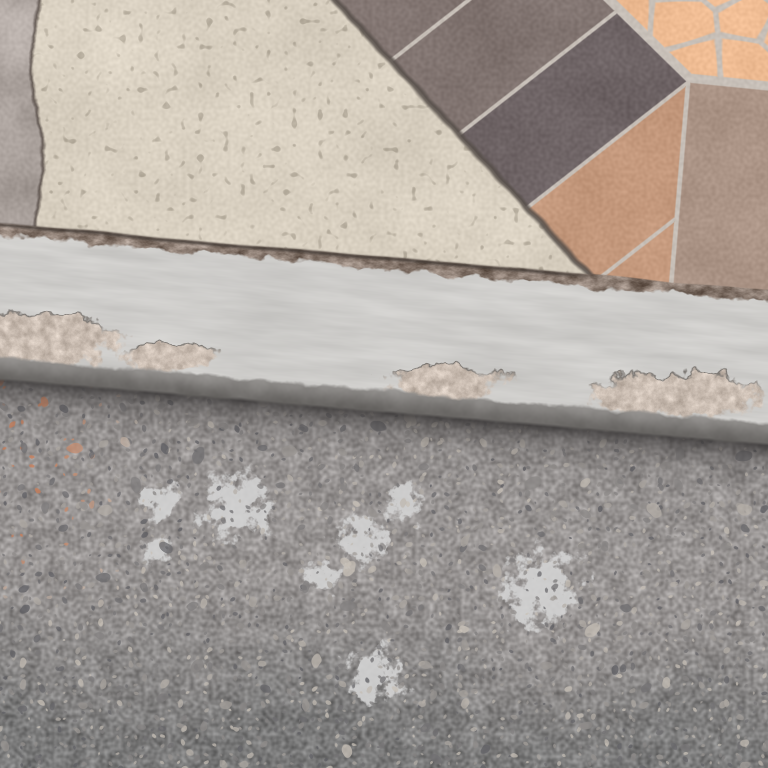
Give the GLSL for this texture, as a Shadertoy shader.

```glsl
vec2 hash22(vec2 p) {
  vec3 q = fract(p.xyx * vec3(0.1031, 0.103, 0.0973));
  q += dot(q, q.yzx + 33.33);
  return fract((q.xx + q.yz) * q.zy);
}
float corner(vec2 i, vec2 f, vec2 o) {
  float a = 6.2832 * hash22(i + o).x;
  return dot(vec2(cos(a), sin(a)), f - o);
}
float gradNoise(vec2 p) {
  vec2 i = floor(p), f = fract(p), w = f * f * (3.0 - 2.0 * f), e = vec2(1, 0);
  return mix(mix(corner(i, f, e.yy), corner(i, f, e.xy), w.x),
             mix(corner(i, f, e.yx), corner(i, f, e.xx), w.x), w.y);
}
float fbm(vec2 p) {
  float sum = 0.0, amp = 0.6;
  for (int k = 0; k < 4; k++) {
    sum += amp * gradNoise(p);
    p = mat2(1.6, 1.2, -1.2, 1.6) * p + 7.3;
    amp *= 0.55;
  }
  return sum;
}
float inside(float d, float soft) { return 1.0 - smoothstep(-soft, soft, d); }

// Gap between the two nearest cell centres
float cellBorder(vec2 p) {
  vec2 best = vec2(9);
  for (int k = 0; k < 9; k++) {
    vec2 c = floor(p) + vec2(k % 3 - 1, k / 3 - 1);
    float d = length(c + 0.2 + 0.6 * hash22(c) - p);
    best = d < best.x ? vec2(d, best.x) : vec2(best.x, min(best.y, d));
  }
  return best.y - best.x;
}

// One jittered ellipse per cell: coverage and random tone
vec2 pebbles(vec2 p, float density, float soft) {
  vec2 id = floor(p), r = hash22(id), s = hash22(id + 41.7);
  vec2 q = fract(p) - 0.5 - 0.35 * (s - 0.5);
  float a = 3.14 * r.y;
  q *= mat2(cos(a), sin(a), -sin(a), cos(a));
  float d = length(q * vec2(1, 1.5)) - mix(0.14, 0.3, s.x) + 0.08 * gradNoise(p * 4.0);
  return vec2(inside(d, soft) * step(r.x, density), s.y);
}

vec3 paving(vec2 uv, float px) {
  float grain = 0.05 * gradNoise(uv * 190.0), cloud = fbm(uv * 9.0);
  // Pitted slab with a cracked grey neighbour
  vec3 col = vec3(0.85, 0.815, 0.755) + 0.07 * cloud + grain;
  col -= 0.14 * smoothstep(0.28, 0.5, gradNoise(uv * 90.0));
  float crack = uv.x - 0.049 + 0.007 * sin(uv.y * 25.0 - 21.4) + 0.006 * fbm(uv * 35.0);
  col = mix(col, vec3(0.67, 0.635, 0.615) + 0.2 * cloud + grain, inside(crack, px));
  col = mix(col, vec3(0.33, 0.29, 0.27), 0.8 * inside(abs(crack) - 0.002, 0.0025));

  // Regions of the tiled corner
  float edge = dot(uv - vec2(0.436, 1), vec2(0.734, 0.679)) + 0.003 * gradNoise(uv * 40.0);
  float sill = uv.y + 0.1 * uv.x - 0.988;
  float upright = uv.x - 0.084 * uv.y - 0.821;
  float mosaic = min(dot(uv - vec2(0.846, 0.949), vec2(0.7, 0.714)), sill);
  float bigTile = min(upright, -sill);

  // Oblique tile strip, large tile and warm stones
  float row = (uv.y - 0.78 * uv.x - 0.029) / 0.165;
  vec3 tile = mix(vec3(0.76, 0.59, 0.48), vec3(0.43, 0.39, 0.395), step(1.0, row));
  tile = mix(tile, vec3(0.51, 0.46, 0.445), step(2.0, row));
  tile = mix(tile, vec3(0.67, 0.58, 0.525), inside(-bigTile, px));
  tile = mix(tile, vec3(0.93, 0.73, 0.57), inside(-mosaic, px)) + 0.08 * cloud;
  float joint = abs(fract(row + 0.5) - 0.5) * 0.13 - 0.0025;
  float lines = step(max(mosaic, bigTile), 0.0) * inside(joint, px);
  lines = max(lines, inside(min(abs(mosaic) - 0.006, abs(bigTile) - 0.003), px));
  float gaps = 1.0 - smoothstep(0.05, 0.13, cellBorder(uv * vec2(13, 15)));
  lines = max(lines, gaps * step(0.0, mosaic));
  tile = mix(tile, vec3(0.78, 0.75, 0.72), lines) + grain;
  col = mix(col, tile, inside(-edge, px));
  return mix(col, vec3(0.34, 0.31, 0.29), 0.85 * inside(abs(edge) - 0.004, 0.003));
}

vec3 kerbTop(vec2 uv, float slope) {
  vec3 col = vec3(0.805, 0.8, 0.79) + 0.09 * fbm(vec2(uv.x * 7.0, slope * 55.0));
  // Broken patches: centre and radii
  vec4 chips[4] = vec4[4](vec4(0.05, 0.556, 0.11, 0.034), vec4(0.22, 0.535, 0.06, 0.018),
    vec4(0.575, 0.502, 0.075, 0.022), vec4(0.88, 0.485, 0.1, 0.03));
  float rough = fbm(uv * 32.0), rubble = fbm(uv * 75.0);
  for (int k = 0; k < 4; k++) {
    vec2 q = (uv - chips[k].xy) / chips[k].zw;
    float d = length(q) - 1.0 + 0.9 * rough;
    col = mix(col, vec3(0.79, 0.73, 0.68) + 0.3 * rubble, 0.85 * inside(d, 0.1));
    col *= 1.0 - 0.4 * inside(abs(d) - 0.04, 0.06) * smoothstep(0.1, 0.8, q.y);
  }
  return col;
}

vec3 road(vec2 uv, float px) {
  float tone = smoothstep(0.02, 0.3, uv.y + 0.07 * uv.x + 0.12 * fbm(uv * 4.0));
  vec3 col = mix(vec3(0.47), vec3(0.595, 0.58, 0.575), tone);
  col += 0.16 * fbm(uv * 38.0) + 0.16 * gradNoise(uv * 170.0);
  // Worn white paint: centre and radius
  vec3 paint[8] = vec3[8](vec3(0.21, 0.35, 0.024), vec3(0.31, 0.345, 0.043),
    vec3(0.47, 0.297, 0.032), vec3(0.522, 0.343, 0.025), vec3(0.705, 0.23, 0.048),
    vec3(0.203, 0.287, 0.02), vec3(0.417, 0.249, 0.021), vec3(0.488, 0.12, 0.034));
  float spot = 9.0, ragged = fbm(uv * 45.0);
  for (int k = 0; k < 8; k++) spot = min(spot, length(uv - paint[k].xy) / paint[k].z);
  col = mix(col, vec3(0.83), 0.9 * inside(spot + 1.6 * ragged - 0.85, 0.2));
  // Gravel from fine to coarse, rusty at the left
  for (float k = 0.0; k < 4.0; k++) {
    float scale = 88.0 * pow(0.66, k);
    vec2 peb = pebbles(uv * scale + 9.7 * k, 0.42 - 0.09 * k, px * scale);
    vec3 stone = mix(vec3(0.36, 0.36, 0.38), vec3(0.8, 0.77, 0.73), peb.y);
    float rust = step(0.78, peb.y) * inside(uv.x - 0.12, 0.08) * smoothstep(0.2, 0.3, uv.y);
    col = mix(col, mix(stone, vec3(0.8, 0.49, 0.34), rust), 0.75 * peb.x);
  }
  return col;
}

void mainImage(out vec4 fragColor, in vec2 fragCoord) {
  vec2 uv = fragCoord / iResolution.xy;
  float px = 1.0 / iResolution.y, ragged = fbm(uv * 28.0);
  // Height above the road-side edges, which share one slope
  float slope = uv.y + 0.085 * uv.x, foot = slope - 0.506 - 0.003 * ragged;
  float seam = slope - 0.708 - 0.003 * gradNoise(uv * 12.0);
  vec3 col = road(uv, px);
  float shadow = exp(min(foot, 0.0) / 0.022) * (0.9 + 0.4 * ragged);
  col = mix(col, vec3(0.24, 0.23, 0.23), clamp(shadow, 0.0, 0.92));
  vec3 face = vec3(0.41, 0.4, 0.39) + 0.15 * smoothstep(0.0, 0.03, foot) + 0.1 * ragged;
  col = mix(col, face, inside(-foot, 0.003));
  col = mix(col, kerbTop(uv, slope), inside(0.534 + 0.009 * ragged - slope, 0.003));
  vec3 soil = vec3(0.53, 0.47, 0.43) + 0.45 * fbm(uv * vec2(45, 80));
  col = mix(col, soil, inside(0.692 + 0.016 * ragged - slope, 0.002));
  col = mix(col, paving(uv, px), inside(-seam, px));
  float gap = inside(abs(seam + 0.002) - 0.002, 0.003) * inside(uv.x - 0.76, 0.04);
  fragColor = vec4(mix(col, vec3(0.25, 0.22, 0.2), 0.8 * gap), 1);
}
```
